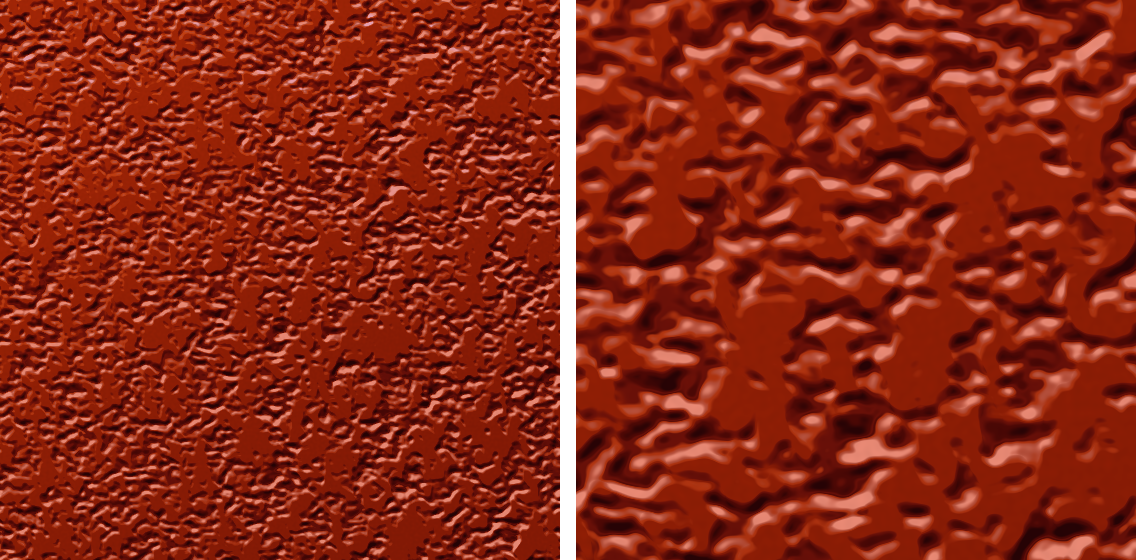
Left: the whole. Right: its middle third, enlarged.
Write a Shadertoy shader that draws this texture.

```glsl
// Rust-red embossed surface: flat smooth islands between rough, glinting pits.
#define GRAIN_FREQ vec2(54.0, 68.0)
#define ISLAND_FREQ vec2(19.0, 11.5)
#define ISLAND_SLANT 0.35
#define ISLAND_LEVEL 0.09
#define RELIEF_GAIN 3.0
#define RELIEF_STEP 0.0058
#define LIGHT_DIR vec2(-0.34, 0.94)

const vec3 FLAT_RED   = vec3(0.54, 0.11, 0.02);
const vec3 LIT_ORANGE = vec3(0.66, 0.19, 0.06);
const vec3 GLINT_ROSE = vec3(0.70, 0.30, 0.22);
const vec3 GLINT_PINK = vec3(0.90, 0.53, 0.45);
const vec3 FLOOR_RED  = vec3(0.40, 0.06, 0.03);
const vec3 SHADE_RED  = vec3(0.29, 0.03, 0.02);
const vec3 PIT_BLACK  = vec3(0.15, 0.012, 0.02);

// Sine-free hash giving a gradient in [-1, 1]
vec2 hashGradient(vec2 cell) {
    vec3 v = fract(cell.xyx * vec3(0.1031, 0.1030, 0.0973));
    v += dot(v, v.yzx + 33.33);
    return fract((v.xx + v.yz) * v.zy) * 2.0 - 1.0;
}

// Gradient noise, roughly in [-0.7, 0.7]
float noise(vec2 p) {
    vec2 i = floor(p), f = p - i;
    vec2 u = f * f * f * (f * (f * 6.0 - 15.0) + 10.0);
    float a = dot(hashGradient(i), f);
    float b = dot(hashGradient(i + vec2(1, 0)), f - vec2(1, 0));
    float c = dot(hashGradient(i + vec2(0, 1)), f - vec2(0, 1));
    float d = dot(hashGradient(i + vec2(1, 1)), f - vec2(1, 1));
    return mix(mix(a, b, u.x), mix(c, d, u.x), u.y);
}

// Height before the islands are cut flat; islands grow toward the right
float rawHeight(vec2 p) {
    vec2 warp = vec2(noise(p * 33.0 + 11.0), noise(p * 33.0 + 57.0));
    vec2 g = p + 0.007 * warp;
    float grain = noise(g * GRAIN_FREQ + 5.0) + 0.3 * noise(g * GRAIN_FREQ * 1.8 + 31.0);
    vec2 q = vec2(p.x - ISLAND_SLANT * p.y, p.y) * ISLAND_FREQ + 90.0 + 0.35 * warp;
    float island = noise(q) + 0.45 * noise(q * 2.0 + 17.0);
    return grain + island * mix(0.6, 1.15, smoothstep(0.1, 0.9, p.x));
}

float cutHeight(vec2 p) {
    return min(rawHeight(p), ISLAND_LEVEL);
}

void mainImage(out vec4 fragColor, in vec2 fragCoord) {
    vec2 p = fragCoord / iResolution.y;

    // Relief: positive where the slope faces the light
    vec2 offset = 0.5 * RELIEF_STEP * LIGHT_DIR;
    float slope = RELIEF_GAIN * (cutHeight(p - offset) - cutHeight(p + offset));
    float depth = ISLAND_LEVEL - cutHeight(p);

    // Warm light at upper left, duller at lower right
    float warmth = smoothstep(-0.4, 1.0, p.y - 0.6 * p.x);
    vec3 tint = mix(vec3(0.95, 0.90, 1.0), vec3(1.16, 1.32, 1.1), warmth);

    // Pits and shadowed slopes
    vec3 color = mix(FLAT_RED, FLOOR_RED, smoothstep(0.04, 0.3, depth));
    color = mix(color, SHADE_RED, 0.7 * smoothstep(0.35, 0.8, depth));
    color = mix(color, FLOOR_RED, smoothstep(0.04, 0.3, -slope));
    color = mix(color, SHADE_RED, smoothstep(0.25, 0.65, -slope));
    color = mix(color, PIT_BLACK, smoothstep(0.65, 1.3, -slope));

    // Lit slopes and glints
    color = mix(color, LIT_ORANGE, smoothstep(0.02, 0.3, slope));
    color *= tint;
    color = mix(color, GLINT_ROSE, smoothstep(0.3, 0.6, slope));
    color = mix(color, GLINT_PINK, smoothstep(0.55, 1.0, slope));

    // Cool lavender sparks, mostly toward the upper right
    float cool = smoothstep(0.05, 0.35, noise(p * 31.0 + 70.0)) * smoothstep(0.4, 1.0, p.y);
    color.gb += vec2(0.1, 0.25) * cool * smoothstep(0.5, 1.1, slope);

    // Faint film grain
    color *= 1.0 + 0.05 * noise(p * 170.0);

    fragColor = vec4(clamp(color, 0.0, 1.0), 1.0);
}
```
